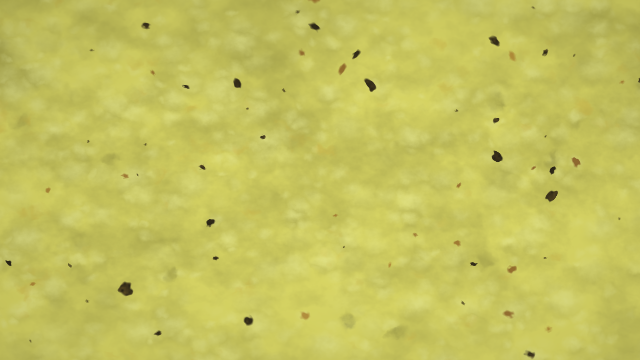
Give the GLSL for this texture, as a WebGL 2 fragment shader.

```glsl
#version 300 es
precision highp float;
// Soft yellow mottled paste with pale lumps, dark flecks and brown bits.
uniform vec2 u_resolution;
out vec4 outColor;

float hash(vec2 p) {
  return fract(sin(dot(p, vec2(127.1, 311.7))) * 43758.5453);
}

vec2 hash2(vec2 p) {
  return vec2(hash(p), hash(p + 37.3));
}

float noise(vec2 p) {
  vec2 i = floor(p), f = fract(p);
  f = f * f * (3.0 - 2.0 * f);
  return mix(mix(hash(i), hash(i + vec2(1, 0)), f.x),
             mix(hash(i + vec2(0, 1)), hash(i + vec2(1, 1)), f.x), f.y);
}

float fbm(vec2 p) {
  float sum = 0.0, amp = 0.5;
  for (int i = 0; i < 4; i++) {
    sum += amp * noise(p);
    p = mat2(0.8, 0.6, -0.6, 0.8) * p * 2.03 + 11.7;
    amp *= 0.5;
  }
  return sum / 0.9375;
}

// Soft pale lumps, one per jittered cell, wider than tall.
float lumps(vec2 p, vec2 cell, float seed) {
  vec2 q = p / cell, id = floor(q);
  float best = 0.0;
  for (int y = -1; y <= 1; y++)
    for (int x = -1; x <= 1; x++) {
      vec2 c = id + vec2(x, y), key = c + seed;
      vec2 d = q - c - 0.15 - 0.7 * hash2(key);
      float radius = mix(0.4, 0.85, hash(key + 5.1));
      float strength = smoothstep(0.4, 1.0, hash(key + 9.7));
      best = max(best, strength * smoothstep(radius, 0.0, length(d)));
    }
  return best;
}

// Coverage of irregular scattered flecks: x = coverage, y = random tone.
vec2 flecks(vec2 p, float cell, float chance, vec2 sizes, float blur, float seed) {
  vec2 id = floor(p / cell), result = vec2(0.0);
  for (int y = -1; y <= 1; y++)
    for (int x = -1; x <= 1; x++) {
      vec2 c = id + vec2(x, y), key = c + seed;
      if (hash(key) > chance) continue;
      vec2 d = p - (c + 0.1 + 0.8 * hash2(key + 3.3)) * cell;
      float turn = (hash(key + 7.9) - 0.5) * 2.4;
      d = mat2(cos(turn), -sin(turn), sin(turn), cos(turn)) * d;
      d.y *= mix(1.1, 1.8, hash(key + 13.1));
      float size = mix(sizes.x, sizes.y, pow(hash(key + 17.7), 2.0));
      float ragged = 0.6 + 0.8 * noise(d / size * 1.3 + key * 5.3);
      float cover = smoothstep(blur, -blur, length(d) - size * ragged);
      if (cover > result.x) result = vec2(cover, hash(key + 23.5));
    }
  return result;
}

void main() {
  vec2 p = gl_FragCoord.xy / u_resolution.y;
  vec2 uv = gl_FragCoord.xy / u_resolution;
  float px = 1.0 / u_resolution.y;
  float defocus = smoothstep(0.15, 0.5, abs(uv.y - 0.48));
  vec2 warped = p + 0.030 * (vec2(fbm(p * 32.0), fbm(p * 32.0 + 50.0)) - 0.5);

  // Uneven yellow ground
  float broad = fbm(p * vec2(2.6, 3.6) + 2.0);
  float mottle = fbm(warped * vec2(13.0, 18.0) + 8.0);
  float fine = fbm(p * vec2(60.0, 75.0));
  float tone = 0.83 + 1.05 * (broad - 0.5) + 0.95 * (mottle - 0.5)
             + mix(0.30, 0.12, defocus) * (fine - 0.5);
  vec3 color = mix(vec3(0.65, 0.64, 0.295), vec3(0.815, 0.805, 0.375), clamp(tone, -0.1, 1.1));

  // Pale lumps with a faint shaded underside
  float pale = max(lumps(warped, vec2(0.085, 0.060), 1.0),
                   0.8 * lumps(warped, vec2(0.048, 0.036), 40.0));
  float above = lumps(warped + vec2(0.0, 0.020), vec2(0.085, 0.060), 1.0);
  color *= 1.0 - 0.07 * above * (1.0 - pale);
  color = mix(color, vec3(0.87, 0.88, 0.56), 0.62 * pale * (0.6 + 0.6 * fine));

  // Warm stains and dull green smudges
  float stain = smoothstep(0.68, 0.9, fbm(warped * vec2(13.0, 17.0) + 90.0));
  color = mix(color, vec3(0.78, 0.67, 0.25), 0.4 * stain);
  vec2 smudge = flecks(warped, 0.21, 0.28, vec2(0.014, 0.032), 0.016, 60.0);
  color = mix(color, vec3(0.38, 0.37, 0.17), smudge.x * (0.1 + 0.6 * fine * mottle));

  // Brown bits
  float blur = max(mix(0.003, 0.006, defocus), px);
  vec2 brown = flecks(p, 0.15, 0.27, vec2(0.005, 0.014), blur * 1.4, 120.0);
  color = mix(color, mix(vec3(0.45, 0.25, 0.09), vec3(0.67, 0.49, 0.18), brown.y), 0.75 * brown.x);

  // Dark flecks and tiny specks
  vec2 dark = flecks(p, 0.16, 0.34, vec2(0.008, 0.021), blur, 200.0);
  vec3 husk = mix(vec3(0.11, 0.09, 0.06), vec3(0.32, 0.25, 0.12), dark.y * noise(p * 150.0));
  color = mix(color, husk, 0.92 * dark.x);
  vec2 speck = flecks(p, 0.11, 0.14, vec2(0.003, 0.006), blur * 0.9, 300.0);
  color = mix(color, vec3(0.27, 0.23, 0.10), 0.75 * speck.x);

  // Falloff toward the corners
  vec2 fromCenter = uv - vec2(0.54, 0.46);
  color *= 1.03 - 0.26 * dot(fromCenter, fromCenter);
  outColor = vec4(color, 1.0);
}
```
